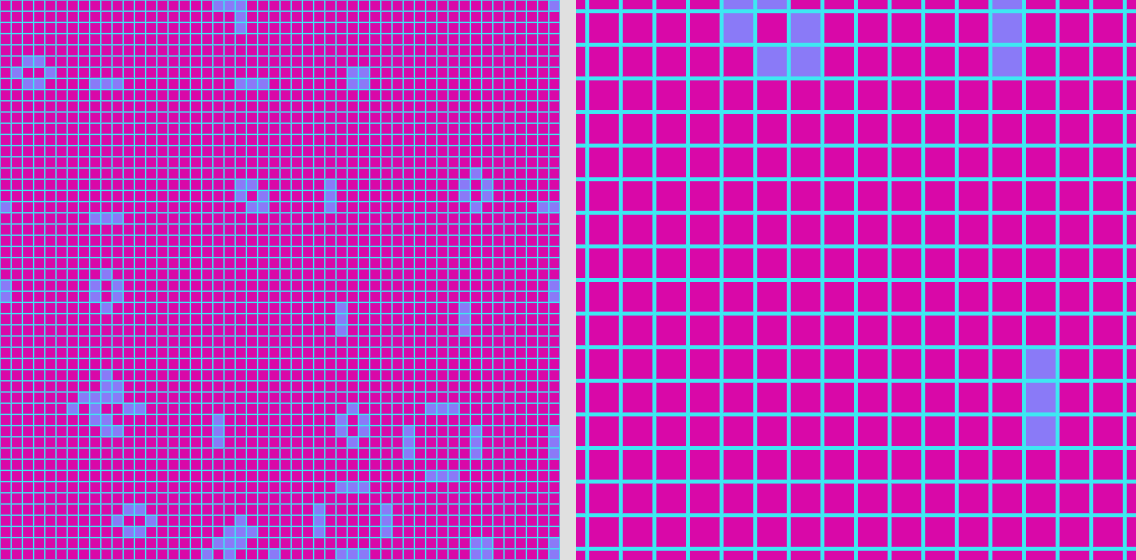
Left: the whole. Right: its middle third, enlarged.
This pattern is drawn by a three.js fragment shader. Its source:

```glsl
// A square board of magenta cells ruled by thin cyan lines, with sparse violet
// live cells. The board is split into tiles; hashes choose each tile's colony
// kind, place and turn, and a short formula draws the colony's cells.

#define CELLS 50.0                      // cells across and down
#define TILE 10.0                       // cells per colony tile
#define BOARD_SHIFT vec2(4.0, 3.0)      // lets colonies wrap around the edges
#define LINE_WIDTH 0.118                // in cells
#define SEED 7.0
#define CLUSTER_FILL 0.62               // share of live cells in a cluster
#define DEAD_COLOR vec3(0.85, 0.03, 0.66)
#define LIVE_COLOR vec3(0.54, 0.48, 0.97)
#define LINE_COLOR vec3(0.24, 0.91, 0.95)

varying vec2 vUv;

vec2 hash2(vec2 p) {
  vec3 q = fract(vec3(p.xyx + SEED) * vec3(0.1031, 0.1030, 0.0973));
  q += dot(q, q.yzx + 33.33);
  return fract((q.xx + q.yz) * q.zy);
}

// Colony shapes, tested at a whole-cell offset p from the colony centre
bool blinker(vec2 p) { return p.x == 0.0 && abs(p.y) <= 1.0; }

bool block(vec2 p) { return all(lessThan(abs(p - 0.5), vec2(1.0))); }

bool beehive(vec2 p) { return abs(abs(p.x - 0.5) + abs(p.y) - 1.5) < 0.1; }

bool ship(vec2 p) {
  return max(abs(p.x), abs(p.y)) == 1.0 && p.x * p.y <= 0.0;
}

bool blinkerRing(vec2 p) {
  vec2 a = abs(p);
  return max(a.x, a.y) == 3.0 && min(a.x, a.y) <= 1.0;
}

bool cluster(vec2 p, vec2 tile) {
  return abs(p.x) + abs(p.y) <= 3.0
      && hash2(p + tile * 17.0 + 50.0).x < CLUSTER_FILL;
}

bool isLive(vec2 cell) {
  cell = mod(cell + BOARD_SHIFT, CELLS);
  vec2 tile = floor(cell / TILE);
  vec2 choice = hash2(tile + 31.0);

  // Centres stay three cells inside the tile so no colony is cut
  vec2 centre = 3.0 + floor(hash2(tile) * (TILE - 6.0));
  vec2 p = cell - tile * TILE - centre;
  if (choice.y < 0.5) p = p.yx;

  float kind = choice.x;
  if (kind < 0.25) return blinker(p);
  if (kind < 0.40) return block(p);
  if (kind < 0.65) return beehive(p);
  if (kind < 0.70) return ship(p);
  if (kind < 0.75) return blinkerRing(p);
  if (kind < 0.86) return cluster(p, tile);
  return false;
}

void main() {
  vec2 grid = vUv * CELLS;
  vec2 cell = clamp(floor(grid), 0.0, CELLS - 1.0);
  vec3 color = isLive(cell) ? LIVE_COLOR : DEAD_COLOR;

  // Lines centred on the cell boundaries
  vec2 edgeDistance = 0.5 - abs(fract(grid) - 0.5);
  vec2 soft = max(fwidth(grid), vec2(0.0001));
  vec2 cover = clamp((0.5 * LINE_WIDTH - edgeDistance) / soft + 0.5, 0.0, 1.0);
  color = mix(color, LINE_COLOR, max(cover.x, cover.y));

  gl_FragColor = vec4(color, 1.0);
}
```
